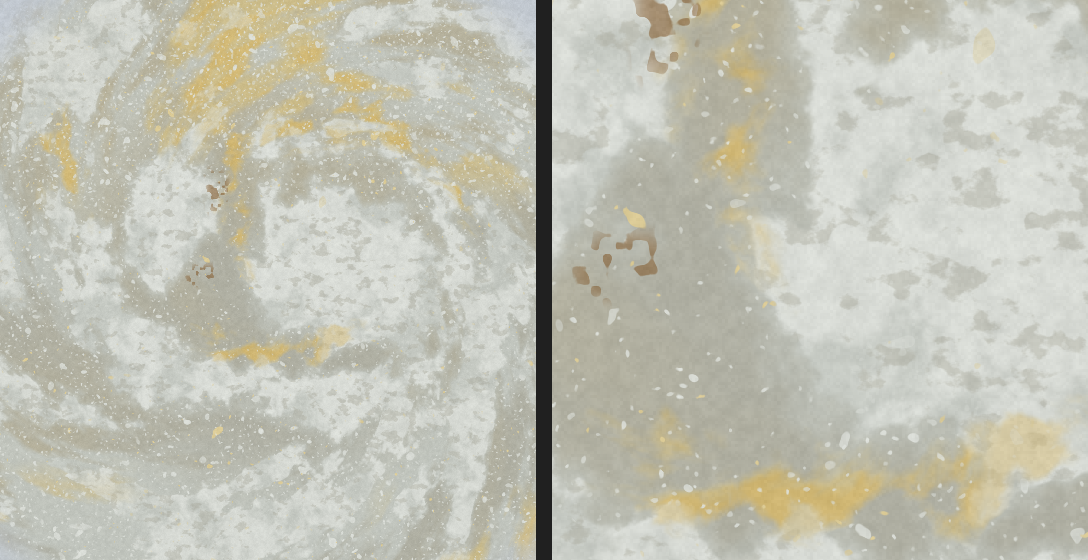
Left: the whole. Right: its middle third, enlarged.
Reproduce this texture procedurally as a Shadertoy shader.

```glsl
// Milky liquid with swirling white foam, ochre stains and scattered curds.
// Arcs and ellipses are roughened by noise, a logarithmic twist draws the
// outer foam into streaks, and rotated grids scatter the flecks.

const vec3 LIQUID = vec3(0.685, 0.685, 0.635);
const vec3 WARM = vec3(0.725, 0.695, 0.59);
const vec3 OCHRE = vec3(0.82, 0.735, 0.48);
const vec3 DEEP_OCHRE = vec3(0.85, 0.71, 0.36);
const vec3 HAZE = vec3(0.758, 0.775, 0.748);
const vec3 FOAM = vec3(0.85, 0.862, 0.84);
const vec3 RIM = vec3(0.75, 0.78, 0.825);
const vec3 RUST = vec3(0.52, 0.37, 0.2);
const vec2 RING = vec2(0.108, 0.005);   // centre of the inner ring
const vec2 SWIRL = vec2(-0.087, 0.044); // centre of the outer currents
const float TWIST = 1.5;    // shear of the outer streaks
const float RAGGED = 0.085; // roughness of foam edges
const float EDGE = 0.0045;  // softness of foam edges
const float GRAIN = 0.024;

float hash(vec2 cell, uint seed) {
  uvec2 u = uvec2(ivec2(cell)) * uvec2(1597334673u, 3812015801u);
  uint h = u.x ^ u.y ^ (seed * 2654435769u);
  h = (h ^ (h >> 16)) * 2146121005u;
  h = (h ^ (h >> 15)) * 2221713035u;
  return float((h ^ (h >> 16)) >> 8) / 16777216.0;
}

float noise(vec2 p) {
  vec2 i = floor(p), f = fract(p), e = vec2(1, 0);
  f = f * f * (3.0 - 2.0 * f);
  return mix(mix(hash(i, 1u), hash(i + e, 1u), f.x),
    mix(hash(i + e.yx, 1u), hash(i + e.xx, 1u), f.x), f.y);
}

mat2 rot(float a) {
  float c = cos(a), s = sin(a);
  return mat2(c, s, -s, c);
}

float fbm(vec2 p) {
  float sum = 0.0, amp = 0.516;
  for (int i = 0; i < 5; i++) {
    sum += amp * noise(p);
    p = rot(0.6) * p * 2.03 + 17.3;
    amp *= 0.5;
  }
  return sum;
}

float ramp(float a, float b, float x) { return smoothstep(a, b, x); }

// Both shapes are positive inside and fall off like a distance outside.
float blob(vec2 p, vec2 centre, vec2 radii, float tilt) {
  return (1.0 - length(rot(-tilt) * (p - centre) / radii)) * min(radii.x, radii.y);
}

float arc(vec2 p, vec2 centre, float radius, float middle, float span, float width) {
  p = rot(-middle) * (p - centre);
  float a = clamp(atan(p.y, p.x), -span, span);
  return width * (1.0 - 0.5 * abs(a) / span) - length(p - radius * vec2(cos(a), sin(a)));
}

// Coverage and random tone for one grid of irregular flecks.
vec2 flecks(vec2 p, float scale, float density, uint seed) {
  vec2 q = rot(0.73 * float(seed)) * p * scale + 50.0, cell = floor(q);
  float h = hash(cell, seed + 4u);
  vec2 jitter = vec2(hash(cell, seed + 8u), hash(cell, seed + 12u));
  vec2 d = rot(6.28 * jitter.x) * (fract(q) - 0.28 - 0.44 * jitter);
  float size = mix(0.09, 0.27, h * h), blur = scale * (0.0005 + 0.5 / iResolution.y);
  float dist = length(d * vec2(1.0, 1.0 + h)) + 0.24 * (noise(q * 5.0) - 0.5);
  float cover = 1.0 - ramp(size - blur, size + blur, dist);
  return vec2(cover * step(hash(cell, seed + 16u), density), hash(cell, seed + 20u));
}

void mainImage(out vec4 fragColor, in vec2 fragCoord) {
  vec2 p = (fragCoord - 0.5 * iResolution.xy) / iResolution.y;
  float r = length(p);
  vec2 twisted = rot(TWIST * log(r + 0.08)) * p;
  vec2 w = p + 0.05 * (vec2(fbm(p * 9.0 + 3.0), fbm(p * 9.0 + 41.0)) - 0.5);
  float fine = fbm(w * 52.0 + 61.0) - 0.5;
  float rough = fbm(w * 21.0 + 9.0) - 0.5 + 0.4 * fine;
  float streak = fbm(twisted * 11.0 + 23.0);
  float wisps = fbm(twisted * 26.0 + 37.0);

  // Central foam: heart, left island and the two sweeping arms
  float inner = blob(w, vec2(0.155, 0.01), vec2(0.178, 0.138), -0.35);
  inner = max(inner, blob(w, vec2(0.022, 0.11), vec2(0.02, 0.13), 0.1));
  inner = max(inner, blob(w, vec2(-0.172, 0.115), vec2(0.078, 0.125), -0.2));
  inner = max(inner, blob(w, vec2(-0.118, 0.245), vec2(0.03, 0.065), -0.25));
  inner = max(inner, arc(w, RING, 0.24, 0.55, 1.5, 0.024));
  inner = max(inner, arc(w, RING, 0.235, -1.45, 0.75, 0.048));
  inner = max(inner, arc(w, SWIRL, 0.23, -2.25, 1.05, 0.05));

  // Outer foam: broken currents near the border
  float outer = arc(w, SWIRL, 0.47, -1.45, 0.8, 0.046);
  outer = max(outer, arc(w, RING, 0.32, -0.1, 0.6, 0.043));
  outer = max(outer, arc(w, SWIRL, 0.42, 2.1, 0.65, 0.055));
  outer += 0.22 * (streak - 0.54);
  outer = max(outer, 0.25 * (streak - 0.59) - 0.3 * max(0.37 - r, 0.0));
  float field = max(inner, outer) + RAGGED * rough;

  // Liquid, warmer toward the top, with pale haze outside
  float top = ramp(0.02, 0.36, p.y);
  float broad = fbm(twisted * 4.0 + 71.0) - 0.47;
  vec3 col = mix(LIQUID, WARM, clamp(0.8 * top + 1.6 * broad, 0.0, 1.0));
  float drift = mix(fbm(twisted * 6.0 + 5.0), wisps, 0.3);
  float haze = 0.92 * ramp(0.42, 0.58, drift) * ramp(0.24, 0.44, r);
  col = mix(col, HAZE, max(haze, 0.75 * ramp(-0.035, 0.01, field)));

  // Ochre stains: seams beside the foam, patches above and in low corners
  float seam = arc(w, RING, 0.272, 1.1, 0.8, 0.022);
  seam = max(seam, arc(w, vec2(0.004, 0.175), 0.3, -1.55, 0.5, 0.016));
  seam = max(seam, blob(w, vec2(-0.05, 0.165), vec2(0.018, 0.08), 0.15));
  seam = max(seam, blob(w, vec2(-0.355, 0.22), vec2(0.014, 0.06), 0.2));
  float low = ramp(0.3, 0.44, -p.y) * ramp(0.16, 0.3, abs(p.x));
  float patches = fbm(twisted * 8.0 + 113.0) + 0.15 * rough;
  float stain = ramp(-0.012, 0.014, seam + 0.09 * rough) * ramp(0.28, 0.54, wisps);
  stain = max(stain, max(ramp(0.1, 0.25, p.y), low) * ramp(0.56, 0.72, patches));
  col = mix(col, mix(OCHRE, DEEP_OCHRE, ramp(0.45, 0.65, wisps)), 0.72 * stain);

  // Foam body with grey dents and cloudy thickness
  float cover = ramp(-EDGE, EDGE * 2.0, field);
  float cloud = fbm(w * 17.0 + 31.0) + 0.5 * fine + 1.6 * max(inner, 0.0);
  vec3 body = mix(HAZE, FOAM, 0.15 + 0.85 * ramp(0.3, 0.6, cloud));
  float dents = ramp(0.58, 0.7, fbm(p * vec2(62, 84) + 13.0));
  body = mix(body, LIQUID, 0.5 * dents) + 0.06 * fine;
  col = mix(col, body, cover * (inner > outer ? 0.96 : 0.85) * (1.0 - 0.5 * stain));

  // Curds, from coarse to fine, and two rusty clusters
  for (int i = 0; i < 5; i++) {
    float density = (0.22 + 0.07 * float(i)) * mix(0.75, 1.3, top);
    density *= mix(0.6, 1.0, ramp(0.1, 0.32, r));
    vec2 fleck = flecks(p, 21.0 * pow(1.55, float(i)), density, uint(i + 1));
    vec3 tone = mix(FOAM + 0.015, OCHRE + 0.04, 0.8 * step(0.92, fleck.y));
    col = mix(col, tone, fleck.x * mix(0.5, 1.0, fleck.y) * (1.0 - 0.6 * cover));
  }
  float cluster = max(blob(w, vec2(-0.085, 0.152), vec2(0.022, 0.035), 0.0),
    blob(w, vec2(-0.115, 0), vec2(0.04, 0.022), 0.2));
  float rust = ramp(0.66, 0.74, noise(p * 150.0) + 0.5 * fine);
  col = mix(col, RUST, 0.6 * rust * ramp(-0.008, 0.012, cluster));

  // Cool vessel rim and fine grain
  col = mix(col, RIM, 0.8 * ramp(0.59, 0.69, length(p + vec2(0, 0.03))));
  col += GRAIN * (hash(floor(p * 512.0), 30u) - 0.5) + 0.035 * (noise(p * 190.0) - 0.5);
  fragColor = vec4(col, 1);
}
```
